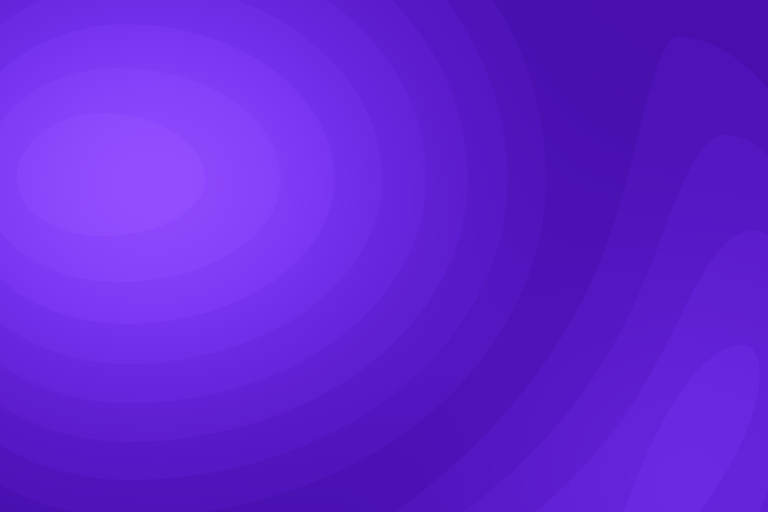
Reproduce this background procedurally as a Shadertoy shader.

```glsl
// Violet gradient with nested oval bands at the left and a folded ridge at the lower right.
#define ASPECT 1.5
#define RINGS 8
#define RING_STEP 0.06
#define RIDGE_STEP 0.07
#define RING_GLOW 0.47
#define RIDGE_GLOW 0.17
#define SHADOW vec3(0.28, 0.06, 0.68)
#define LIGHT vec3(0.59, 0.32, 1.0)

// Antialiased coverage of the region where field > 0
float cover(float field) {
    float slope = length(vec2(dFdx(field), dFdy(field)));
    return clamp(0.5 + field / max(slope, 1e-5), 0.0, 1.0);
}

// Soft elliptical light
float glow(vec2 p, vec2 centre, vec2 spread) {
    vec2 q = (p - centre) / spread;
    return exp(-dot(q, q));
}

// Oval with four independent extents, growing with k
float ringField(vec2 p, float k) {
    vec2 centre = vec2(0.25 - 0.051 * exp(-k), 0.35);
    float right  = 0.400 + 0.148 * pow(k, 0.773);
    float left   = 0.033 - 0.070 * pow(k, 0.85);
    float bottom = 0.461 + 0.090 * pow(k, 0.93);
    float top    = 0.221 - 0.088 * pow(k, 0.98);
    vec2 d = p - centre;
    vec2 radius = vec2(d.x > 0.0 ? right - centre.x : centre.x - left,
                       d.y > 0.0 ? bottom - centre.y : centre.y - top);
    return 1.0 - length(d / radius);
}

// Rounded fold hanging from an apex; bends are (root, cubic) left and (root, return) right
float foldField(vec2 p, vec2 apex, vec2 leftBend, vec2 rightBend) {
    float drop = max(p.y - apex.y, 0.0);
    float root = sqrt(drop);
    float left  = apex.x - leftBend.x * root - leftBend.y * drop * drop * drop;
    float right = apex.x + rightBend.x * root - rightBend.y * drop * root;
    return min(p.x - left, right - p.x);
}

// Tone ramp from deep indigo to bright violet
vec3 ramp(float t) {
    t = clamp(t, 0.0, 1.0);
    vec3 curve = vec3(t, pow(t, 1.2), 1.0 - pow(1.0 - t, 1.7));
    return mix(SHADOW, LIGHT, curve);
}

void mainImage(out vec4 fragColor, in vec2 fragCoord) {
    // x runs to the right, y runs down from the top edge
    vec2 p = fragCoord / iResolution.xy;
    p = vec2(p.x * ASPECT, 1.0 - p.y);

    // Smooth lighting under the bands
    float tone = RING_GLOW * glow(p, vec2(0.30, 0.36), vec2(0.45, 0.39))
               + RIDGE_GLOW * glow(p, vec2(1.35, 0.95), vec2(0.45));

    // Oval bands
    for (int i = 0; i < RINGS; i++)
        tone += RING_STEP * cover(ringField(p, float(i)));

    // Ridge bands, from the outer fold inward
    vec4 apexX = vec4(1.324, 1.416, 1.469, 1.455);
    vec4 apexY = vec4(0.072, 0.264, 0.451, 0.674);
    vec4 leftRoot = vec4(0.168, 0.265, 0.331, 0.415);
    vec4 leftCubic = vec4(0.488, 0.708, 1.075, 0.0);
    vec4 rightRoot = vec4(0.552, 0.424, 0.354, 0.177);
    vec4 rightReturn = vec4(0.0, 0.0, 0.611, 1.018);
    for (int i = 0; i < 4; i++) {
        float field = foldField(p, vec2(apexX[i], apexY[i]),
                                vec2(leftRoot[i], leftCubic[i]),
                                vec2(rightRoot[i], rightReturn[i]));
        tone += RIDGE_STEP * cover(field);
    }

    fragColor = vec4(ramp(tone), 1.0);
}
```
